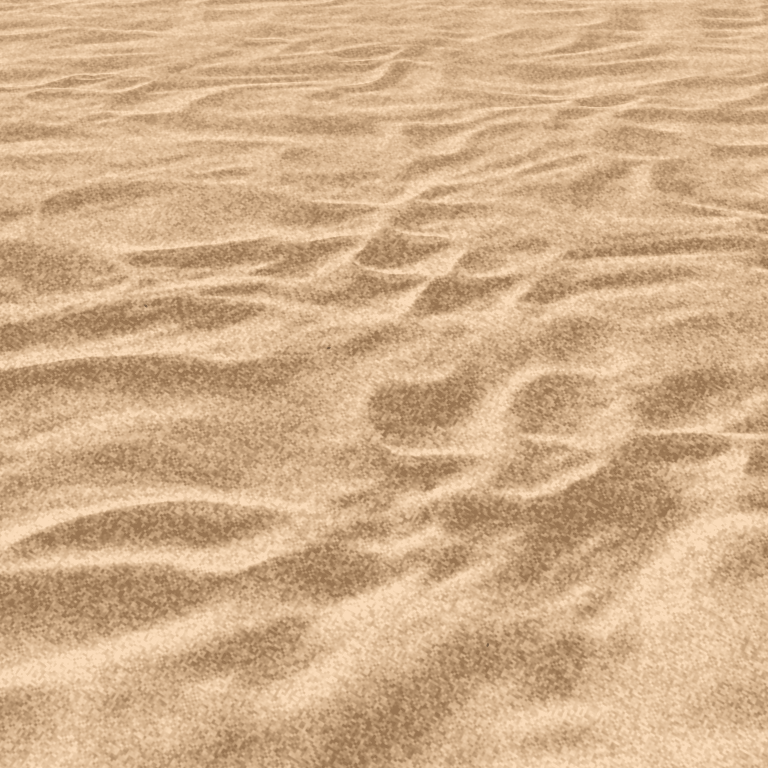
This texture is drawn by a WebGL 1 fragment shader. Its source:

```glsl
precision highp float;
// Wind-blown beach sand: sharp-crested ripples receding in perspective, with fine grain.
uniform vec2 u_resolution;

const vec3 SHADE_COLOR = vec3(0.60, 0.46, 0.32);
const vec3 SAND_COLOR = vec3(0.835, 0.695, 0.545);
const vec3 LIGHT_COLOR = vec3(0.98, 0.86, 0.725);
const vec3 SPECK_COLOR = vec3(0.36, 0.27, 0.19);

const float HORIZON = 1.33;                // height of the vanishing line
const vec2 RIPPLE_SCALE = vec2(4.3, 9.0);  // ripples across and into the depth
const float DIAGONAL = 0.32;               // near crests climb to the right
const float WARP = 0.65;                   // wandering of the crests
const float FORESHORTEN = 0.32;            // near faces widen, far faces narrow
const float CREST_ROUNDING = 0.006;
const float SIDE_LIGHT = 0.4;
const float RELIEF = 0.37;
const float BASE_TONE = 0.55;
const float GRAIN_FINE = 0.25;
const float GRAIN_COARSE = 0.14;
const float SPECK_SIZE = 0.0035;

float hash(vec2 p) {
  vec3 q = fract(vec3(p.xyx) * 0.1031);
  q += dot(q, q.yzx + 33.33);
  return fract((q.x + q.y) * q.z);
}

// Smooth value noise in -1..1
float noise(vec2 p) {
  vec2 i = floor(p);
  vec2 f = p - i;
  f = f * f * f * (f * (f * 6.0 - 15.0) + 10.0);
  float low = mix(hash(i), hash(i + vec2(1.0, 0.0)), f.x);
  float high = mix(hash(i + vec2(0.0, 1.0)), hash(i + vec2(1.0, 1.0)), f.x);
  return 2.0 * mix(low, high, f.y) - 1.0;
}

vec2 turn(vec2 p, float angle) {
  float c = cos(angle), s = sin(angle);
  return vec2(c * p.x - s * p.y, s * p.x + c * p.y);
}

// Ridged height: rounded hollows meeting in narrow crests
float sandHeight(vec2 p) {
  p += WARP * vec2(noise(p * 0.5 + 71.3), noise(p * 0.5 + 37.9));
  float n = noise(turn(p, 0.3) + 50.0);
  n += 0.26 * noise(turn(p, 0.9) * 2.1 + 120.0);
  n += 0.07 * noise(turn(p, -0.4) * 4.7 + 210.0);
  return -sqrt(n * n + CREST_ROUNDING);
}

// Canvas position to ripple space on the ground plane
vec2 groundPoint(vec2 uv, float nearness) {
  vec2 ground = RIPPLE_SCALE * vec2(uv.x - 0.5, 1.0) / nearness;
  ground.y -= DIAGONAL * nearness * ground.x;
  vec2 point = ground;
  for (int i = 0; i < 3; i++) {
    point.y = ground.y - FORESHORTEN * sandHeight(point);
  }
  return point;
}

// Light comes low from the far left, so near faces are shaded
float reliefTone(vec2 point, float nearness) {
  float blur = 0.045 + 0.012 / (nearness * nearness);
  vec2 step = vec2(blur, 0.0);
  float across = sandHeight(point + step) - sandHeight(point - step);
  float away = sandHeight(point + step.yx) - sandHeight(point - step.yx);
  float slope = (away - SIDE_LIGHT * across) / (2.0 * blur);
  float crest = exp(9.0 * sandHeight(point));
  float tone = -RELIEF * slope / sqrt(1.0 + 0.6 * slope * slope);
  return tone + 0.16 * crest + 0.07 * noise(point * 0.4 + 300.0);
}

float grainTone(vec2 uv, float nearness) {
  float size = mix(1.25, 0.9, nearness / HORIZON);
  float fine = noise(turn(uv, 0.6) * 330.0 * size + 400.0);
  float coarse = noise(turn(uv, 1.2) * 190.0 * size + 700.0);
  return GRAIN_FINE * fine + GRAIN_COARSE * coarse;
}

// A few scattered crumbs of debris
float speckMask(vec2 uv) {
  float mask = 0.0;
  for (int i = 0; i < 3; i++) {
    float id = float(i) + 5.0;
    vec2 center = vec2(hash(vec2(id, 2.0)), hash(vec2(id, 9.0)));
    vec2 offset = turn(uv - center, id) * vec2(1.0, 1.7);
    mask = max(mask, 1.0 - smoothstep(0.4, 1.0, length(offset) / SPECK_SIZE));
  }
  return mask;
}

void main() {
  vec2 uv = gl_FragCoord.xy / u_resolution;
  float nearness = HORIZON - uv.y;
  float haze = smoothstep(0.5, 1.05, uv.y);

  float relief = reliefTone(groundPoint(uv, nearness), nearness);
  float tone = BASE_TONE + 0.06 * haze + relief * mix(1.0, 0.6, haze);
  tone += grainTone(uv, nearness) * mix(1.0, 0.5, haze);
  tone = clamp(tone, 0.0, 1.0);

  vec3 color = mix(SHADE_COLOR, SAND_COLOR, smoothstep(0.0, 1.0, tone * 1.0) * 0.0 + min(tone * 2.0, 1.0));
  color = mix(color, LIGHT_COLOR, max(tone * 2.0 - 1.0, 0.0));
  color = mix(color, SPECK_COLOR, 0.7 * speckMask(uv));
  gl_FragColor = vec4(color, 1.0);
}
```
